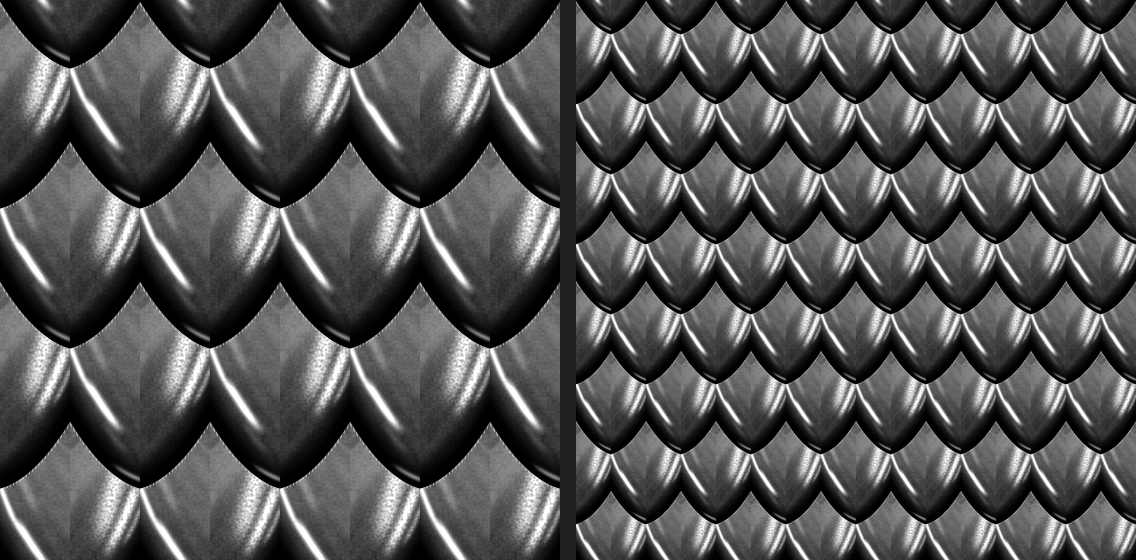
Left, the tile; right, the same tile 2 across and 2 down.
This pattern is drawn by a Shadertoy shader. Its source:

```glsl
// Overlapping rows of pointed, polished dark metal scales with a centre ridge.

const float HALF_SCALES = 8.0;   // half scale widths across the canvas
const float ROW_STEP = 2.0;      // row spacing in half widths
const float TIP_OFFSET = 1.02;   // height of the lowest whole row of tips

vec2 randomGradient(vec2 cell) {
    float angle = 6.28318 * fract(sin(dot(cell, vec2(127.1, 311.7))) * 4375.85);
    return vec2(cos(angle), sin(angle));
}

float gradientNoise(vec2 p) {
    vec2 i = floor(p), f = p - i;
    vec2 w = f * f * f * (f * (f * 6.0 - 15.0) + 10.0);
    vec2 e = vec2(0.0, 1.0);
    float bottom = mix(dot(randomGradient(i), f),
                       dot(randomGradient(i + e.yx), f - e.yx), w.x);
    float top = mix(dot(randomGradient(i + e.xy), f - e.xy),
                    dot(randomGradient(i + e.yy), f - e.yy), w.x);
    return mix(bottom, top, w.y);
}

// Scale space: x from -1 to 1 about the ridge, y upward from the tip.
// Every scale shares this space, so its noise wraps with the rows.
vec2 scaleSpace(vec2 p, float row) {
    return vec2(mod(p.x + row + 1.0, 2.0) - 1.0, p.y - ROW_STEP * row);
}

// Approximate distance to the curved lower rim, positive inside.
float rimDistance(vec2 p) {
    float a = abs(p.x);
    float slope = 0.28 + 1.36 * a;
    return (p.y - a * (0.28 + 0.68 * a)) / sqrt(1.0 + slope * slope);
}

// Soft, bowed reflection that tapers at both ends.
float streak(vec2 p, vec2 a, vec2 b, float bow, float width) {
    float len = length(b - a);
    vec2 dir = (b - a) / len;
    float t = dot(p - a, dir) / len;
    float off = dot(p - a, vec2(-dir.y, dir.x)) - bow * 4.0 * t * (1.0 - t);
    float taper = smoothstep(0.0, 0.3, t) * (1.0 - smoothstep(0.6, 1.0, t));
    return taper * exp(-off * off / (width * width));
}

float leftReflections(vec2 p) {
    float light = 0.75 * streak(p, vec2(-1.06, 2.25), vec2(-0.66, 1.28), -0.03, 0.04);
    light += 1.0 * streak(p, vec2(-0.80, 1.62), vec2(-0.20, 0.74), -0.03, 0.055);
    light += 0.16 * streak(p, vec2(-0.78, 2.35), vec2(-0.42, 1.55), -0.02, 0.07);
    light += 0.10 * streak(p, vec2(-0.55, 1.0), vec2(-0.10, 0.45), -0.03, 0.05);
    return light + 1.1 * streak(p, vec2(-0.46, 0.36), vec2(0.20, 0.04), -0.03, 0.04);
}

float rightReflections(vec2 p, float grain) {
    float sheen = 0.58 * streak(p, vec2(0.80, 2.75), vec2(0.34, 1.02), 0.03, 0.15);
    float light = 0.75 * streak(p, vec2(1.02, 2.25), vec2(0.44, 0.90), 0.04, 0.065);
    light += 0.40 * streak(p, vec2(1.06, 1.85), vec2(0.72, 1.12), 0.02, 0.035);
    float groove = streak(p, vec2(0.95, 2.30), vec2(0.42, 1.05), 0.0, 0.03);
    return (sheen + light) * (1.0 + 0.6 * grain) - 0.10 * groove;
}

float scaleTone(vec2 p, float px) {
    float a = abs(p.x);
    float side = smoothstep(-0.5 * px, 0.5 * px, p.x);
    float fold = p.y - 1.4 * a;
    float grain = gradientNoise(p * 26.0);
    float stain = gradientNoise(p * 5.0 + 17.0) + 0.5 * gradientNoise(p * 11.0);

    // Brushed body, lighter toward the top
    float tone = mix(0.22, 0.38, smoothstep(0.4, 2.5, p.y));
    float leftBand = 0.07 * smoothstep(0.9, 1.6, fold);
    float rightBand = 0.13 * smoothstep(1.40, 1.75, fold) - 0.03;
    tone += mix(leftBand, rightBand, side);
    tone += 0.09 * gradientNoise(vec2(fold * 4.0 + 9.0 * side, a * 1.5));
    tone += 0.05 * stain + 0.07 * grain;

    // Darker chevron under the meeting point of the row above
    tone -= 0.10 * smoothstep(2.52, 2.58, p.y - 0.9 * a);

    // Rounded falloff into the black rim
    float d = rimDistance(p);
    tone *= smoothstep(0.09, 0.56, d);
    float light = mix(leftReflections(p), rightReflections(p, grain), side);
    tone += light * smoothstep(0.06, 0.18, d);
    return clamp(tone, 0.0, 1.0);
}

// Fine broken highlight just below the rim
float rimDashes(float d, float x, float px) {
    float line = 1.0 - smoothstep(0.007, 0.007 + px, abs(d + 0.014));
    return line * smoothstep(-0.4, 0.4, sin(x * 6.28318 * 22.0));
}

void mainImage(out vec4 fragColor, in vec2 fragCoord) {
    vec2 p = fragCoord / iResolution.xy * HALF_SCALES - vec2(0.0, TIP_OFFSET);
    float px = HALF_SCALES / iResolution.y;

    // The upper row covers the one below it
    float row = floor(p.y / ROW_STEP);
    vec2 upper = scaleSpace(p, row);
    vec2 lower = scaleSpace(p, row - 1.0);
    float d = rimDistance(upper);

    float under = mix(scaleTone(lower, px), 0.78, 0.7 * rimDashes(d, upper.x, px));
    float tone = mix(under, scaleTone(upper, px), smoothstep(-0.5 * px, 0.5 * px, d));
    fragColor = vec4(vec3(tone), 1.0);
}
```
